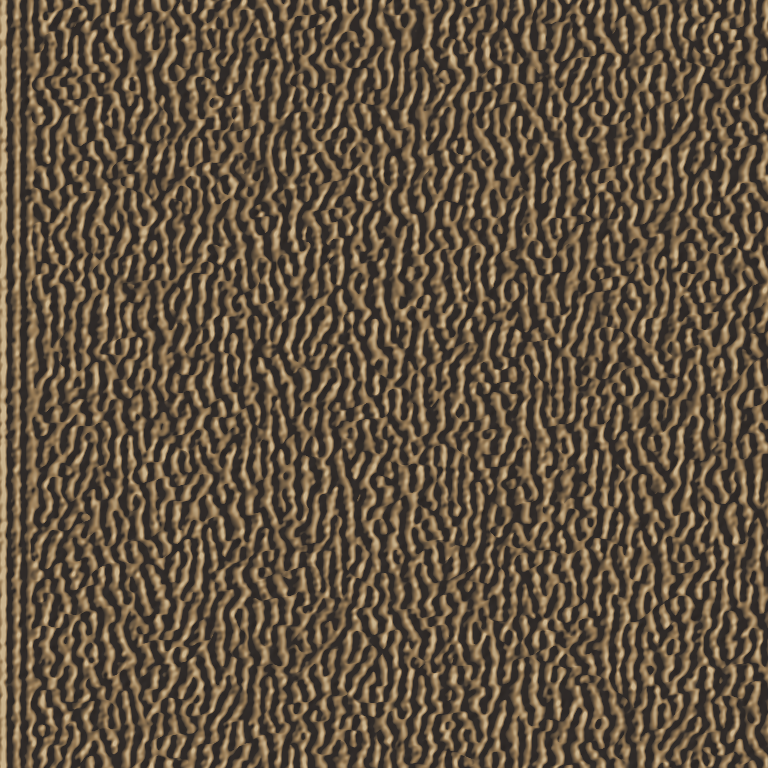
Write a three.js fragment shader that draws this texture.

```glsl
varying vec2 vUv;

// Ripple layout
const int WAVES = 40;
const float RIPPLE_FREQ = 54.0;
const float FREQ_SPREAD = 0.34;
const float TILT_SPREAD = 0.74;
const float RIPPLE_GAIN = 1.22;
const float EVENNESS = 0.66;
const float STEEPNESS = 0.42;
const float WOBBLE = 0.0005;

// Straight ripples along the left border
const float BORDER_FREQ = 55.0;
const float BORDER_SHIFT = 0.004;
const vec2 BORDER_FADE = vec2(0.025, 0.06);
const vec2 RIM = vec2(0.007, 0.012);

// Fine lumps in the sand
const float LUMP_CELLS = 108.0;
const float LUMP_GAIN = 0.43;
const float LUMP_SHARPNESS = 5.0;

// Light and colour
const vec2 LIGHT_DIR = vec2(-0.83, 0.56);
const float LIGHT_BIAS = 0.54;
const vec2 TONE_CURVE = vec2(0.52, 0.05);
const float MID_TONE = 0.68;
const vec3 SHADOW = vec3(0.184, 0.166, 0.157);
const vec3 SAND = vec3(0.60, 0.485, 0.335);
const vec3 CREST = vec3(0.79, 0.70, 0.55);

const float TAU = 6.28318;

float hash1(float n) {
  return fract(sin(n * 127.1 + 3.7) * 43758.55);
}

vec3 hash3(vec2 cell) {
  vec3 q = vec3(dot(cell, vec2(127.1, 311.7)),
                dot(cell, vec2(269.5, 183.3)),
                dot(cell, vec2(419.2, 371.9)));
  return fract(sin(q) * 43758.55);
}

vec2 phasor(float angle) {
  return vec2(cos(angle), sin(angle));
}

// Small kinks that run along the ridges
vec2 wobble(vec2 p) {
  float bend = sin(p.y * 265.0 + 3.0 * sin(p.x * 157.0 + p.y * 41.0));
  bend += sin(p.y * 188.0 - p.x * 143.0 + 2.0 * sin(p.x * 91.0));
  return p + vec2(WOBBLE * bend, 0.0);
}

// Waves with differing tilt interfere into forking ridges
vec2 braidedWaves(vec2 p) {
  vec2 sum = vec2(0.0);
  for (int i = 0; i < WAVES; i++) {
    float n = float(i);
    float side = (n + 0.5) / float(WAVES) * 2.0 - 1.0;
    float tilt = TILT_SPREAD * side * (0.5 + 0.5 * abs(side));
    float stretch = 1.0 + FREQ_SPREAD * (2.0 * hash1(n) - 1.0);
    float along = dot(p, phasor(tilt)) * RIPPLE_FREQ * stretch;
    sum += phasor(TAU * (along + hash1(n + 71.0)));
  }
  return sum * sqrt(2.0 / float(WAVES));
}

float rippleSlope(vec2 p) {
  vec2 border = 1.41 * phasor(TAU * BORDER_FREQ * (p.x - BORDER_SHIFT));
  float disorder = smoothstep(BORDER_FADE.x, BORDER_FADE.y, p.x);
  vec2 wave = mix(border, braidedWaves(p), disorder);
  // Even out the ridges and make their shaded edge the steeper one
  float size = max(length(wave), 0.001);
  float skew = 1.0 + STEEPNESS * wave.y / size;
  return RIPPLE_GAIN * wave.x * skew / pow(size, EVENNESS);
}

// Slope towards the light of soft bumps, one in each cell
float lumpSlope(vec2 p) {
  vec2 grid = p * LUMP_CELLS;
  vec2 cell = floor(grid);
  float slope = 0.0;
  for (int y = -1; y <= 1; y++) {
    for (int x = -1; x <= 1; x++) {
      vec2 id = cell + vec2(float(x), float(y));
      vec3 rnd = hash3(id);
      vec2 d = grid - id - rnd.xy;
      float bump = (2.0 * rnd.z - 1.0) * exp(-LUMP_SHARPNESS * dot(d, d));
      slope += 2.0 * LUMP_SHARPNESS * bump * dot(d, LIGHT_DIR);
    }
  }
  return slope;
}

vec3 sandColor(float tone) {
  vec3 lower = mix(SHADOW, SAND, clamp(tone / MID_TONE, 0.0, 1.0));
  return mix(lower, CREST, clamp((tone - MID_TONE) / (1.0 - MID_TONE), 0.0, 1.0));
}

void main() {
  float lumps = lumpSlope(vUv);
  float rim = 1.0 - smoothstep(RIM.x, RIM.y, vUv.x);
  float facing = rippleSlope(wobble(vUv)) + LUMP_GAIN * lumps + 0.8 * rim;

  // Slopes turned away from the light fall into flat shadow
  float lit = max(facing + LIGHT_BIAS, 0.0);
  float tone = lit * (TONE_CURVE.x - TONE_CURVE.y * lit);
  vec3 color = sandColor(tone) + 0.008 * lumps;
  gl_FragColor = vec4(color, 1.0);
}
```
